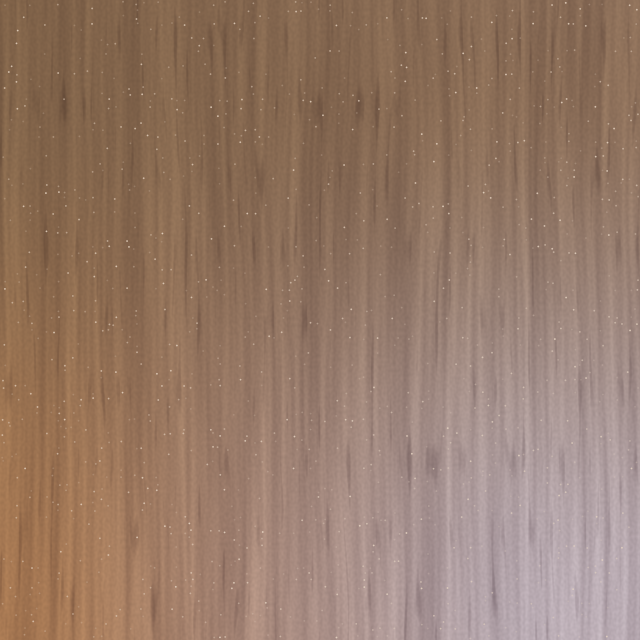
Write a Shadertoy shader that draws this texture.

```glsl
// Satin wood veneer with fine vertical grain under mixed amber and lilac light.
// Stretched gradient noise, bent by a slow warp, makes the bands, fibres and pores;
// a colour gradient lights the board, and jittered cells scatter tiny pale glints.

#define BAND_FREQ 17.0
#define STRIPE_FREQ 62.0
#define FIBRE_FREQ 135.0
#define GRAIN_CONTRAST 1.0
#define GRAIN_BEND 0.016
#define TOOTH_CONTRAST 0.055
#define GLINT_CELLS 92.0
#define GLINT_SHARE 0.15
#define GLINT_RADIUS 0.0013

vec2 hash2(vec2 cell) {
    vec3 p = fract(cell.xyx * vec3(0.1031, 0.1030, 0.0973));
    p += dot(p, p.yzx + 33.33);
    return fract((p.xx + p.yz) * p.zy);
}

float cornerSlope(vec2 cell, vec2 offset) {
    float angle = 6.2832 * hash2(cell).x;
    return dot(vec2(cos(angle), sin(angle)), offset);
}

// Gradient noise, roughly -0.7 to 0.7
float gradientNoise(vec2 p) {
    vec2 i = floor(p), f = fract(p);
    vec2 u = f * f * f * (f * (f * 6.0 - 15.0) + 10.0);
    vec2 e = vec2(1.0, 0.0);
    float low = mix(cornerSlope(i, f), cornerSlope(i + e, f - e), u.x);
    float high = mix(cornerSlope(i + e.yx, f - e.yx), cornerSlope(i + 1.0, f - 1.0), u.x);
    return mix(low, high, u.y);
}

// Board colour under the light: dark brown above, amber to lilac below
vec3 litWood(vec2 uv) {
    vec3 umber = vec3(0.495, 0.380, 0.280);
    vec3 taupe = vec3(0.545, 0.430, 0.345);
    vec3 amber = vec3(0.660, 0.475, 0.325);
    vec3 rose = vec3(0.660, 0.540, 0.490);
    vec3 lilac = vec3(0.710, 0.655, 0.685);
    vec3 top = mix(umber, taupe, uv.x);
    vec3 bottom = mix(amber, rose, smoothstep(0.0, 0.48, uv.x));
    bottom = mix(bottom, lilac, smoothstep(0.35, 0.85, uv.x));
    float height = uv.y + 0.05 * (0.5 - uv.x);
    return mix(bottom, top, smoothstep(0.0, 0.88, height));
}

// Relative brightness of the layered vertical grain
float woodGrain(vec2 uv) {
    float bend = gradientNoise(vec2(uv.x * 4.0, uv.y * 1.6) + 7.3);
    bend += 0.25 * gradientNoise(vec2(uv.x * 11.0, uv.y * 4.0) + 21.7);
    float x = uv.x + GRAIN_BEND * bend;
    float bands = gradientNoise(vec2(x * BAND_FREQ, uv.y * 0.7 + 3.4));
    float stripes = gradientNoise(vec2(x * STRIPE_FREQ, uv.y * 1.3 + 11.6));
    float fibres = gradientNoise(vec2(x * FIBRE_FREQ, uv.y * 3.5 + 29.2));
    float pores = gradientNoise(vec2(x * FIBRE_FREQ * 0.8 + 50.0, uv.y * 9.0));
    return 0.10 * bands + 0.13 * stripes + 0.10 * fibres
         - 0.14 * smoothstep(0.22, 0.6, pores);
}

// Tiny pale flecks, one candidate per jittered cell
float glints(vec2 uv, float pixel) {
    vec2 p = uv * GLINT_CELLS;
    vec2 cell = floor(p);
    vec2 centre = 0.2 + 0.6 * hash2(cell + 17.0);
    vec2 chance = hash2(cell + 143.0);
    float dist = length(fract(p) - centre) / GLINT_CELLS;
    float edge = 0.7 * pixel;
    float dot = 1.0 - smoothstep(GLINT_RADIUS - edge, GLINT_RADIUS + edge, dist);
    return dot * step(chance.x, GLINT_SHARE) * mix(0.2, 0.9, chance.y * chance.y);
}

void mainImage(out vec4 fragColor, in vec2 fragCoord) {
    vec2 uv = fragCoord / iResolution.xy;
    float pixel = 1.0 / iResolution.y;

    // Grain, with shadows leaning slightly towards violet
    float grain = GRAIN_CONTRAST * woodGrain(uv);
    vec3 colour = litWood(uv) * (1.0 + grain * vec3(0.95, 1.08, 1.02));

    // Fine surface tooth
    float tooth = gradientNoise(uv * vec2(230.0, 170.0) + 61.0);
    colour *= 1.0 + TOOTH_CONTRAST * tooth;

    // Glints
    vec3 glintColour = vec3(0.90, 0.83, 0.76);
    colour = mix(colour, glintColour, glints(uv, pixel));

    fragColor = vec4(clamp(colour, 0.0, 1.0), 1.0);
}
```
